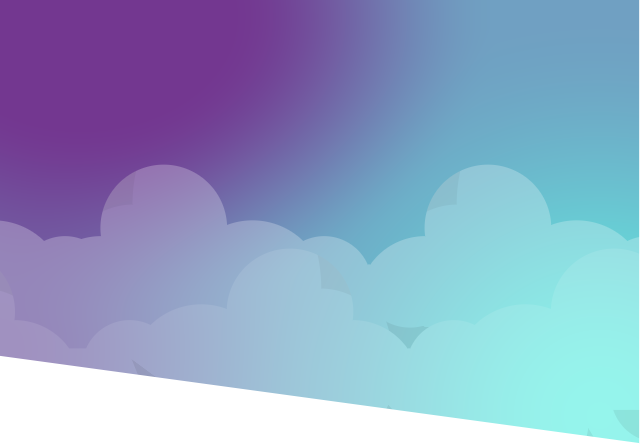
A WebGL 1 fragment shader for this background:

```glsl
precision highp float;
// Dusk sky running from purple through blue to a cyan glow, with two rows of
// translucent clouds above a slanted white base. Each cloud is a union of
// discs, repeated at set offsets; the front row is the same cloud mirrored.

uniform vec2 u_resolution;

const vec2 CANVAS = vec2(7.68, 5.34);

const vec3 PURPLE = vec3(0.450, 0.215, 0.565);
const vec3 BLUE = vec3(0.438, 0.627, 0.760);
const vec3 CYAN = vec3(0.385, 0.940, 0.890);
const vec3 WHITE = vec3(1.0);

const vec2 PURPLE_CENTER = vec2(1.00, 5.14);
const vec2 VIOLET_CENTER = vec2(0.00, 1.14);
const vec2 CYAN_CENTER = vec2(7.20, 0.34);

const vec3 BACK_OFFSETS = vec3(-3.11, 0.0, 3.89);
const vec3 FRONT_OFFSETS = vec3(-4.06, 0.0, 3.89);
const float MIRROR_SUM = 5.445;   // mirrored x = MIRROR_SUM - x
const float FRONT_DROP = 1.01;    // front row sits lower by this much
const float CLOUD_FLOOR = 2.16;
const float BACK_ALPHA = 0.25;
const float FRONT_ALPHA = 0.10;

const float FOLD_SHADE = 0.045;
const float WEDGE_SHADE = 0.065;
const float BASE_HEIGHT = 1.06;
const float BASE_SLOPE = 0.1367;
const float RIGHT_MARGIN = 0.01;

float disc(vec2 p, vec2 center, float radius) {
    return length(p - center) - radius;
}

// Antialiased coverage of a signed distance
float cover(float d) {
    return clamp(0.5 - d * u_resolution.x / CANVAS.x, 0.0, 1.0);
}

float glow(vec2 offset, float inner, float outer) {
    return 1.0 - smoothstep(inner, outer, length(offset));
}

vec3 skyColor(vec2 p) {
    float purple = glow((p - PURPLE_CENTER) * vec2(1.0, 1.35), 1.7, 5.0);
    float violet = 0.65 * glow((p - VIOLET_CENTER) * vec2(1.0, 0.8), 0.0, 3.8);
    float cyan = glow(p - CYAN_CENTER, 0.0, 4.9);
    vec3 color = mix(BLUE, CYAN, cyan);
    return mix(color, PURPLE, 1.0 - (1.0 - purple) * (1.0 - violet));
}

// One cloud: x is its outline, y the shaded fold on its largest disc
vec2 cloud(vec2 p) {
    float crown = disc(p, vec2(1.965, 2.60), 0.76);
    float side = disc(p, vec2(1.21, 1.70), 0.80);
    float shoulder = disc(p, vec2(3.03, 1.82), 0.87);
    float tail = disc(p, vec2(3.89, 1.93), 0.57);
    float outline = min(min(crown, side), min(shoulder, tail));
    float foldRight = -disc(p, vec2(3.49, 2.88), 1.90);
    float foldBelow = -disc(p, vec2(1.60, 2.03), 0.85);
    return vec2(outline, max(crown, max(foldRight, foldBelow)));
}

// A row of clouds on a solid floor; flip is -1 for mirrored clouds
vec2 cloudRow(vec2 p, vec3 offsets, float flip) {
    vec2 row = vec2(p.y - CLOUD_FLOOR, 10.0);
    float mirrorShift = flip < 0.0 ? MIRROR_SUM : 0.0;
    for (int i = 0; i < 3; i++) {
        float x = mirrorShift + flip * (p.x - offsets[i]);
        row = min(row, cloud(vec2(x, p.y)));
    }
    return row;
}

// Triangle opening downward from its tip between two slopes
float wedge(vec2 p, vec2 tip, float leftSlope, float rightSlope) {
    vec2 q = vec2(p.x - tip.x, tip.y - p.y);
    return max(-q.y, max(leftSlope * q.y - q.x, q.x - rightSlope * q.y));
}

void main() {
    vec2 p = gl_FragCoord.xy / u_resolution * CANVAS;
    vec3 color = skyColor(p);

    // Back clouds and the shaded gap between the front ones
    vec2 back = cloudRow(p, BACK_OFFSETS, 1.0);
    color = mix(color, WHITE, BACK_ALPHA * cover(back.x));
    color *= 1.0 - FOLD_SHADE * cover(back.y);
    vec2 front = cloudRow(p + vec2(0.0, FRONT_DROP), FRONT_OFFSETS, -1.0);
    float frontCover = cover(front.x);
    float gap = max(wedge(p, vec2(4.63, 1.49), 0.3, 6.0),
                    -disc(p, vec2(4.92, 2.00), 0.60));
    color *= 1.0 - WEDGE_SHADE * cover(gap) * (1.0 - frontCover);

    // Front clouds
    color = mix(color, WHITE, FRONT_ALPHA * frontCover);
    color *= 1.0 - FOLD_SHADE * cover(front.y);

    // Small shaded pieces along the base
    float shade = wedge(p, vec2(1.58, 1.02), 0.4, 1.35);
    shade = min(shade, wedge(p, vec2(4.66, 0.47), -0.5, 0.9));
    shade = min(shade, wedge(p, vec2(7.06, 0.19), -0.2, 0.6));
    shade = min(shade, max(disc(p, vec2(7.90, 0.59), 0.57), p.y - 0.41));
    color *= 1.0 - WEDGE_SHADE * cover(shade);

    // Slanted white base and thin right margin
    float base = p.y - BASE_HEIGHT + BASE_SLOPE * p.x;
    float margin = CANVAS.x - RIGHT_MARGIN - p.x;
    color = mix(color, WHITE, cover(min(base, margin)));
    gl_FragColor = vec4(color, 1.0);
}
```
